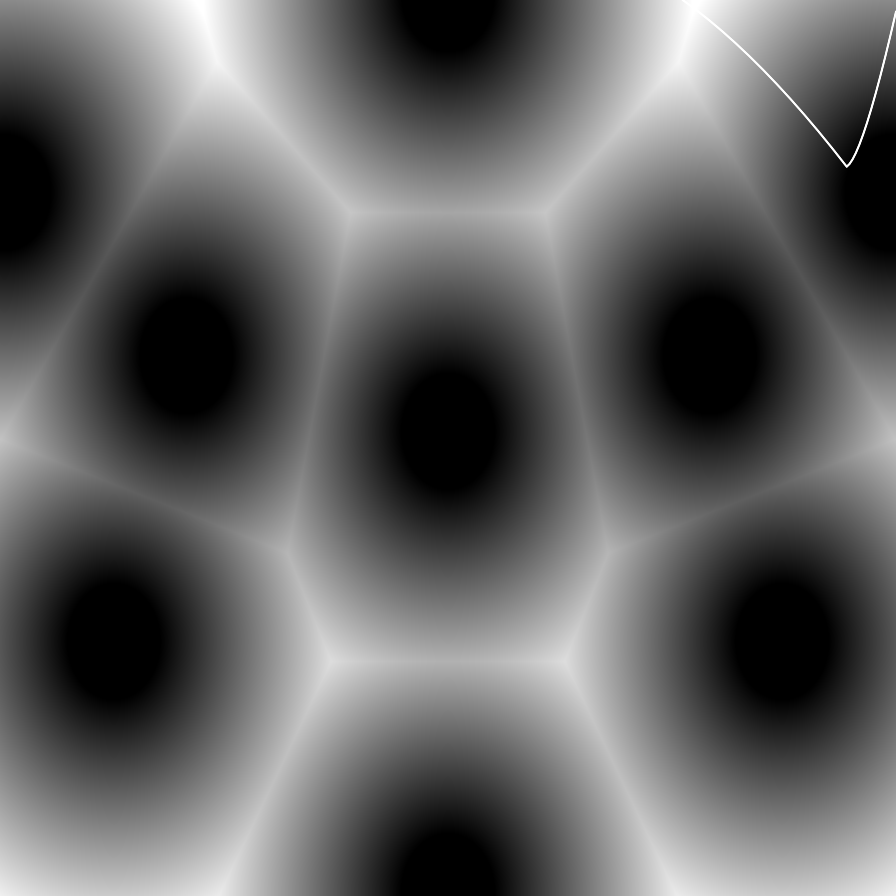
A three.js fragment shader for this pattern:

```glsl
varying vec2 vUv;

// Distance to a site, with the vertical axis compressed so rings become tall ellipses
float siteDistance(vec2 p, vec2 site, float verticalScale) {
  return length((p - site) * vec2(1.0, verticalScale));
}

// Nearest site in a half plane: x is the distance from the mirror axis
float nearestSite(vec2 p, float verticalScale) {
  float nearest = 10.0;
  // Sites on the axis, with slightly shrinking spacing
  for (int i = 0; i < 3; i++) {
    float row = float(i);
    float height = 0.005 + 0.526 * row - 0.0125 * row * row;
    nearest = min(nearest, siteDistance(p, vec2(0.0, height), verticalScale));
  }
  // Flanking sites
  nearest = min(nearest, siteDistance(p, vec2(0.373, 0.284), verticalScale));
  nearest = min(nearest, siteDistance(p, vec2(0.292, 0.603), verticalScale));
  return min(nearest, siteDistance(p, vec2(0.495, 0.785), verticalScale));
}

float segmentDistance(vec2 p, vec2 a, vec2 b) {
  vec2 along = b - a;
  float t = clamp(dot(p - a, along) / dot(along, along), 0.0, 1.0);
  return length(p - a - along * t);
}

vec2 bezier(vec2 a, vec2 control, vec2 b, float t) {
  return mix(mix(a, control, t), mix(control, b, t), t);
}

float curveDistance(vec2 p, vec2 a, vec2 control, vec2 b) {
  const int STEPS = 12;
  float nearest = 10.0;
  vec2 previous = a;
  for (int i = 1; i <= STEPS; i++) {
    vec2 next = bezier(a, control, b, float(i) / float(STEPS));
    nearest = min(nearest, segmentDistance(p, previous, next));
    previous = next;
  }
  return nearest;
}

float strokeMask(float dist, float halfWidth, float blur) {
  return 1.0 - smoothstep(halfWidth - blur, halfWidth + blur, dist);
}

void main() {
  const float CORE_RADIUS = 0.052;
  const float WHITE_RADIUS = 0.273;
  const float VERTICAL_SCALE = 0.8;
  const float LINE_HALF_WIDTH = 0.0012;

  // Mirrored elliptical cells
  vec2 folded = vec2(abs(vUv.x - 0.5), vUv.y);
  float dist = nearestSite(folded, VERTICAL_SCALE);
  float shade = clamp((dist - CORE_RADIUS) / (WHITE_RADIUS - CORE_RADIUS), 0.0, 1.0);

  // Thin hooked line in the upper right
  vec2 hookTip = vec2(0.945, 0.814);
  float hook = min(
    curveDistance(vUv, vec2(0.762, 1.0), vec2(0.849, 0.938), hookTip),
    curveDistance(vUv, hookTip, vec2(0.963, 0.826), vec2(1.0, 0.987))
  );
  float blur = 0.5 * fwidth(vUv.x);
  shade = mix(shade, 1.0, strokeMask(hook, LINE_HALF_WIDTH, blur));

  gl_FragColor = vec4(vec3(shade), 1.0);
}
```
